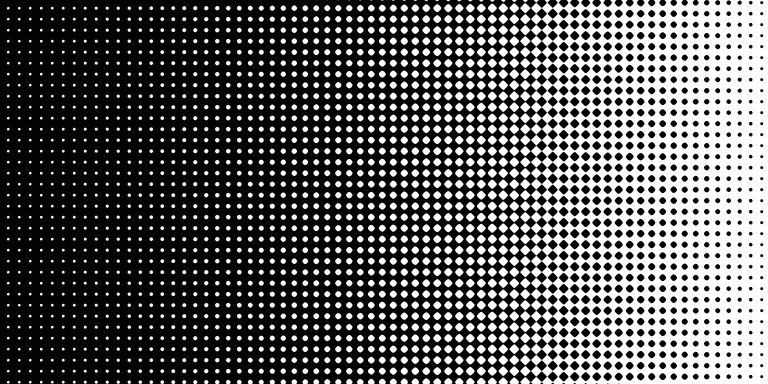
Write a Shadertoy shader that draws this pattern.

```glsl
const float TAU = 6.2831853;
const float PITCH = 0.028646;               // dot spacing, in canvas heights
const vec2 FIRST_DOT = vec2(0.0215, 0.9787); // centre of the top left dot
const float TONE_LEFT = 0.04;               // share of white at the left edge
const float TONE_RIGHT = 0.96;
const float TONE_CURVE = 1.95;
const vec3 INK = vec3(0.008);
const vec3 PAPER = vec3(0.995);

// Share of white wanted at a horizontal position from 0 to 1
float toneAt(float x) {
    return mix(TONE_LEFT, TONE_RIGHT, pow(clamp(x, 0.0, 1.0), TONE_CURVE));
}

// Level of the cosine spot that encloses the given share of the cell
float spotThreshold(float tone) {
    float area = min(tone, 1.0 - tone);
    float level = 1.0 - 3.1416 * area + 2.2832 * area * area;
    return tone < 0.5 ? level : -level;
}

void mainImage(out vec4 fragColor, in vec2 fragCoord) {
    vec2 position = fragCoord / iResolution.y;
    float tone = toneAt(fragCoord.x / iResolution.x);

    // Spot surface: round peaks, diamonds midway, round pits
    vec2 phase = TAU * (position - FIRST_DOT) / PITCH;
    float spot = 0.5 * (cos(phase.x) + cos(phase.y));

    // Edge softened over one pixel using the surface slope
    float slopePerPixel = 0.5 * TAU / PITCH * length(sin(phase)) / iResolution.y;
    float edge = (spot - spotThreshold(tone)) / max(slopePerPixel, 0.02);
    float white = clamp(0.5 + edge, 0.0, 1.0);

    fragColor = vec4(mix(INK, PAPER, white), 1.0);
}
```
